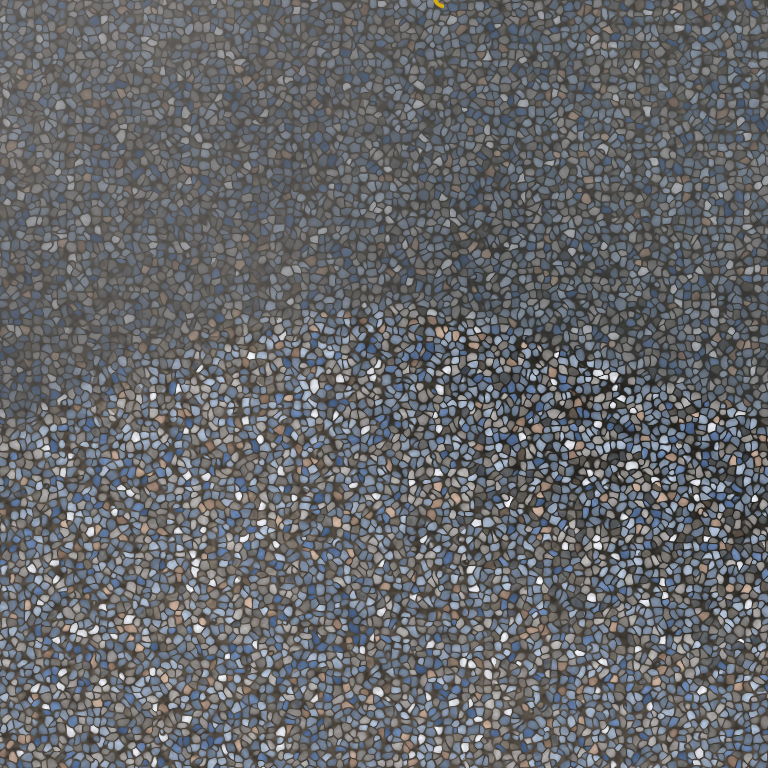
Write a WebGL 2 fragment shader that draws this texture.

```glsl
#version 300 es
precision highp float;

uniform vec2 u_resolution;
out vec4 fragColor;

float hash(vec2 p) {
    return fract(sin(dot(p, vec2(127.1, 311.7))) * 43758.5453);
}

float noise(vec2 p) {
    vec2 i = floor(p), f = fract(p);
    f = f * f * (3.0 - 2.0 * f);
    return mix(mix(hash(i), hash(i + vec2(1, 0)), f.x),
               mix(hash(i + vec2(0, 1)), hash(i + vec2(1, 1)), f.x), f.y);
}

float fbm(vec2 p) {
    float sum = 0.0, amp = 0.5;
    for (int i = 0; i < 4; i++) {
        sum += amp * noise(p);
        p = p * 2.03 + 17.3;
        amp *= 0.5;
    }
    return sum;
}

// Nearest stretched stone: x = distance, y = gap to the next stone, zw = cell id
vec4 pebbles(vec2 p) {
    vec2 cell = floor(p), nearestId = cell;
    float nearest = 9.0, second = 9.0;
    for (int y = -2; y <= 2; y++) {
        for (int x = -2; x <= 2; x++) {
            vec2 id = cell + vec2(x, y);
            vec2 center = id + 0.5 + 0.85 * (vec2(hash(id), hash(id + 71.7)) - 0.5);
            float angle = 3.14159 * hash(id + 33.1);
            float stretch = mix(1.0, 1.35, hash(id + 12.9));
            float size = mix(0.78, 1.22, hash(id + 54.3));
            vec2 axis = vec2(cos(angle), sin(angle));
            vec2 d = p - center;
            d = vec2(dot(d, axis) / stretch, dot(d, vec2(-axis.y, axis.x)) * stretch);
            float dist = length(d) / size;
            if (dist < nearest) {
                second = nearest;
                nearest = dist;
                nearestId = id;
            } else {
                second = min(second, dist);
            }
        }
    }
    return vec4(nearest, second - nearest, nearestId);
}

vec3 stoneColor(vec2 id) {
    float kind = hash(id + 5.7), tone = hash(id + 91.3);
    vec3 color = mix(vec3(0.36, 0.41, 0.48), vec3(0.61, 0.66, 0.73), tone * tone);
    if (kind < 0.30) color = mix(vec3(0.40, 0.39, 0.38), vec3(0.62, 0.61, 0.61), tone);
    else if (kind < 0.40) color = mix(vec3(0.24, 0.32, 0.45), vec3(0.38, 0.47, 0.61), tone);
    else if (kind < 0.45) color = mix(vec3(0.46, 0.38, 0.33), vec3(0.69, 0.60, 0.54), tone);
    else if (kind > 0.95) color = vec3(0.76, 0.77, 0.79);
    return color;
}

void main() {
    vec2 uv = gl_FragCoord.xy / u_resolution;
    float cells = 92.0;
    float pixel = cells / min(u_resolution.x, u_resolution.y);
    float patches = fbm(uv * 6.0);

    // Arched boundary between the dull upper and the crisp lower ground
    float arch = 0.64 - 0.36 * length(vec2(uv.x - 0.5, 0.1)) + 0.05 * (patches - 0.47);
    float soft = mix(0.05, 0.015, smoothstep(0.2, 0.7, uv.x));
    float dull = smoothstep(-soft, soft, uv.y - arch);

    // Slightly warped stones with rounded rims
    vec2 p = uv * cells;
    p += 0.25 * (vec2(noise(p * 1.4), noise(p * 1.4 + 40.0)) - 0.5);
    vec4 stone = pebbles(p);
    float rim = smoothstep(0.02, 0.16 + pixel, stone.y);
    float body = 1.0 - smoothstep(0.56 - 0.5 * pixel, 0.66 + 0.5 * pixel, stone.x);
    float mask = rim * body;

    vec3 color = stoneColor(stone.zw);
    color *= 1.13 - 0.55 * stone.x * stone.x;
    color *= 0.94 + 0.12 * noise(p * 3.0);

    // Brown grit, darkest just under the arch on the right
    float shade = smoothstep(0.3, 0.75, uv.x) * smoothstep(0.45, 0.0, abs(uv.y - arch + 0.08));
    vec3 grit = mix(vec3(0.29, 0.265, 0.235), vec3(0.14, 0.135, 0.12), shade);
    grit *= 0.75 + 0.5 * noise(p * 2.3 + 9.0);
    float buried = step(hash(stone.zw + 23.5), 0.06 + 0.3 * smoothstep(0.45, 0.7, patches));
    color = mix(color, grit * 1.35, 0.65 * buried);
    color = mix(grit, color, mask);

    // Hazy film over the upper ground, lightest at the top left
    float glow = smoothstep(0.5, 1.0, uv.y) * (1.0 - smoothstep(0.1, 0.7, uv.x));
    vec3 film = mix(vec3(0.345, 0.345, 0.345), vec3(0.30, 0.32, 0.33), smoothstep(0.3, 0.7, uv.x));
    film = mix(film, vec3(0.45, 0.445, 0.445), glow);
    float cover = mix(0.52, 0.36, smoothstep(0.3, 0.75, uv.x));
    color = mix(color, film, dull * cover);
    color *= 0.92 + 0.16 * patches + 0.06 * (1.0 - dull);

    // Curled yellow leaf at the top edge
    vec2 leaf = uv - vec2(0.578, 1.004);
    float curl = abs(length(leaf) - 0.012) - 0.0025;
    float leafMask = (1.0 - smoothstep(-0.001, 0.001, curl)) * step(leaf.x, 0.0);
    color = mix(color, vec3(0.85, 0.68, 0.08), leafMask);

    fragColor = vec4(color, 1.0);
}
```
